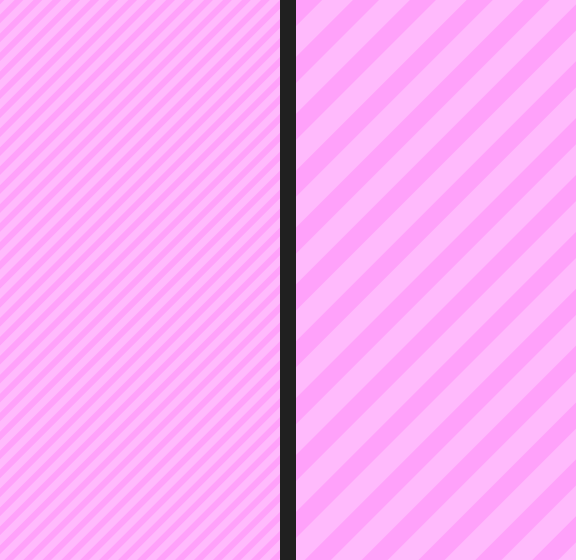
Left: the whole. Right: its middle third, enlarged.
Reproduce this pattern procedurally as a WebGL 1 fragment shader.

```glsl
precision highp float;
// Flat two-tone diagonal stripes rising to the right at 45 degrees.
// A periodic coordinate across the stripes gives a signed distance to the
// nearest band edge, which is smoothed over about one pixel.

uniform vec2 u_resolution;

const vec3 LIGHT_PINK = vec3(1.0, 0.73, 0.99);
const vec3 DEEP_PINK = vec3(1.0, 0.63, 0.98);
const float STRIPES_ACROSS = 14.77; // repeats along one canvas width
const float DEEP_SHARE = 0.46;      // part of each repeat that is deep pink
const float DEEP_CENTER = 0.0;      // band center, in repeats from the top left
const float EDGE_PIXELS = 1.0;      // half width of the smoothed edge

// Coverage of a band centered on every whole value of t.
float bandCoverage(float t, float share, float blur) {
  float distanceToCenter = abs(fract(t + 0.5) - 0.5);
  return 1.0 - smoothstep(-blur, blur, distanceToCenter - 0.5 * share);
}

void main() {
  // Position from the top left corner, in canvas widths.
  vec2 fromTop = vec2(gl_FragCoord.x, u_resolution.y - gl_FragCoord.y);
  vec2 position = fromTop / u_resolution.x;

  // The sum of both axes is constant along each rising diagonal.
  float stripe = (position.x + position.y) * STRIPES_ACROSS - DEEP_CENTER;
  float blur = EDGE_PIXELS * STRIPES_ACROSS / u_resolution.x;

  float deep = bandCoverage(stripe, DEEP_SHARE, blur);
  gl_FragColor = vec4(mix(LIGHT_PINK, DEEP_PINK, deep), 1.0);
}
```
